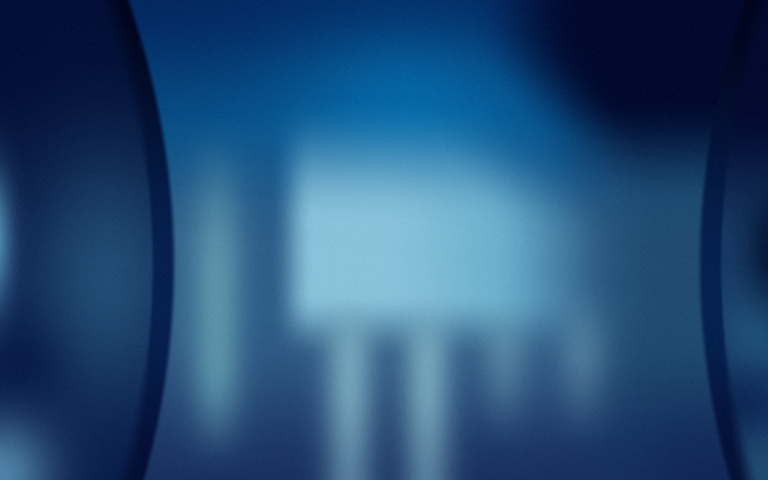
This background is drawn by a Shadertoy shader. Its source:

```glsl
float glow(vec2 p, vec2 center, vec2 radius) {
    vec2 d = (p - center) / radius;
    return exp(-dot(d, d));
}

float window(float x, float a, float b, float soft) {
    return smoothstep(a - soft, a + soft, x) * (1.0 - smoothstep(b - soft, b + soft, x));
}

float hash(vec2 cell) {
    return fract(sin(dot(cell, vec2(41.3, 289.1))) * 4375.5);
}

vec3 centerLight(vec2 p) {
    // Blue sky fading into a greyer lower haze
    vec3 sky = mix(vec3(0.03, 0.31, 0.53), vec3(0.015, 0.16, 0.38), smoothstep(0.70, 1.0, p.y));
    vec3 haze = mix(vec3(0.09, 0.18, 0.37), vec3(0.20, 0.38, 0.54), smoothstep(-0.05, 0.38, p.y));
    vec3 color = mix(haze, sky, smoothstep(0.48, 0.78, p.y));
    color = mix(color, vec3(0.02, 0.43, 0.68), 0.85 * glow(p, vec2(0.53, 0.76), vec2(0.16, 0.18)));

    // Dim right side and dark upper corner
    color = mix(color, vec3(0.10, 0.27, 0.41), 0.75 * smoothstep(0.72, 0.86, p.x));
    color = mix(color, vec3(0.06, 0.13, 0.33), 0.8 * smoothstep(0.68, 0.92, p.x) * (1.0 - smoothstep(0.0, 0.30, p.y)));
    float slope = p.x - 0.09 * smoothstep(0.95, 0.65, p.y);
    float corner = smoothstep(0.61, 0.76, slope) * smoothstep(0.57, 0.80, p.y);
    color = mix(color, vec3(0.004, 0.035, 0.18), corner);

    // Broad pale body
    float right = 0.74 - 0.10 * smoothstep(0.50, 0.80, p.y);
    float body = smoothstep(0.35, 0.41, p.x) * (1.0 - smoothstep(right - 0.10, right + 0.06, p.x));
    body *= smoothstep(0.25, 0.39, p.y) * (1.0 - smoothstep(0.53, 0.80, p.y));
    vec3 pale = mix(vec3(0.55, 0.78, 0.87), vec3(0.40, 0.68, 0.80), smoothstep(0.48, 0.72, p.x));
    color = mix(color, pale, 0.96 * body);

    // Soft vertical streaks hanging below the body
    for (int i = 0; i < 4; i++) {
        float k = float(i);
        float streak = exp(-pow((p.x - 0.455 - 0.101 * k) / 0.034, 2.0));
        float strength = (i < 2 ? 0.80 : 0.44 - 0.06 * (k - 2.0));
        float foot = i < 2 ? 0.72 + 0.28 * smoothstep(0.0, 0.2, p.y) : smoothstep(0.04, 0.28, p.y);
        color = mix(color, vec3(0.51, 0.71, 0.78), streak * strength * foot * (1.0 - smoothstep(0.25, 0.42, p.y)));
    }

    // Separate streak at the left with a shaded gap beside it
    float tall = smoothstep(0.0, 0.25, p.y) * (1.0 - smoothstep(0.42, 0.78, p.y));
    color = mix(color, vec3(0.38, 0.61, 0.69), 0.85 * tall * exp(-pow((p.x - 0.282) / 0.034, 2.0)));
    color = mix(color, vec3(0.13, 0.33, 0.52), 0.35 * window(p.x, 0.325, 0.365, 0.025) * window(p.y, 0.25, 0.70, 0.10));
    return color;
}

vec3 leftPanel(vec2 p) {
    vec3 color = mix(vec3(0.025, 0.09, 0.27), vec3(0.008, 0.055, 0.21), smoothstep(0.4, 0.9, p.y));
    color = mix(color, vec3(0.14, 0.32, 0.47), 0.9 * glow(p, vec2(0.14, 0.42), vec2(0.11, 0.27)));
    color = mix(color, vec3(0.01, 0.07, 0.26), 0.6 * glow(p, vec2(0.02, 0.23), vec2(0.06, 0.10)));
    color = mix(color, vec3(0.36, 0.63, 0.77), 0.9 * glow(p, vec2(-0.01, 0.50), vec2(0.025, 0.14)));
    return mix(color, vec3(0.34, 0.55, 0.69), 0.9 * glow(p, vec2(0.0, 0.01), vec2(0.07, 0.12)));
}

vec3 rightPanel(vec2 p) {
    vec3 color = mix(vec3(0.09, 0.23, 0.40), vec3(0.01, 0.04, 0.19), smoothstep(0.48, 0.78, p.y));
    color = mix(color, vec3(0.14, 0.37, 0.52), 0.7 * glow(p, vec2(0.99, 0.31), vec2(0.05, 0.10)));
    color = mix(color, vec3(0.03, 0.11, 0.29), 0.7 * glow(p, vec2(0.97, 0.15), vec2(0.06, 0.08)));
    color = mix(color, vec3(0.14, 0.32, 0.46), 0.7 * glow(p, vec2(0.99, 0.01), vec2(0.04, 0.10)));
    return mix(color, vec3(0.01, 0.07, 0.19), 0.9 * glow(p, vec2(1.01, 0.48), vec2(0.04, 0.12)));
}

void mainImage(out vec4 fragColor, in vec2 fragCoord) {
    vec2 p = fragCoord / iResolution.xy;
    float bow = 0.195 * (p.y - 0.449) * (p.y - 0.449);
    float leftDist = 0.227 - bow - p.x;
    float rightDist = p.x - 0.911 - bow;
    float inset = max(leftDist, rightDist);
    float ends = smoothstep(0.10, 0.55, abs(p.y - 0.45));

    // Curved side panels and their dark rims
    vec3 side = p.x < 0.5 ? leftPanel(p) : rightPanel(p);
    vec3 rim = mix(vec3(0.015, 0.12, 0.30), vec3(0.0, 0.018, 0.11), smoothstep(0.45, 1.0, p.y));
    rim = mix(rim, vec3(0.01, 0.05, 0.20), 1.0 - smoothstep(0.0, 0.35, p.y));
    float rimFade = 1.0 - smoothstep(0.025 - 0.018 * ends, 0.031 + 0.012 * ends, inset);
    side = mix(side, rim, 0.92 * rimFade);
    vec3 color = mix(centerLight(p), side, smoothstep(-0.004, 0.005, inset));

    // Faint woven grain
    vec2 cell = floor(p * vec2(512.0, 320.0));
    color += 0.014 * (hash(cell) - 0.5) + 0.003 * sin(p.y * 500.0) * sin(p.x * 800.0);
    fragColor = vec4(clamp(color, 0.0, 1.0), 1.0);
}
```
